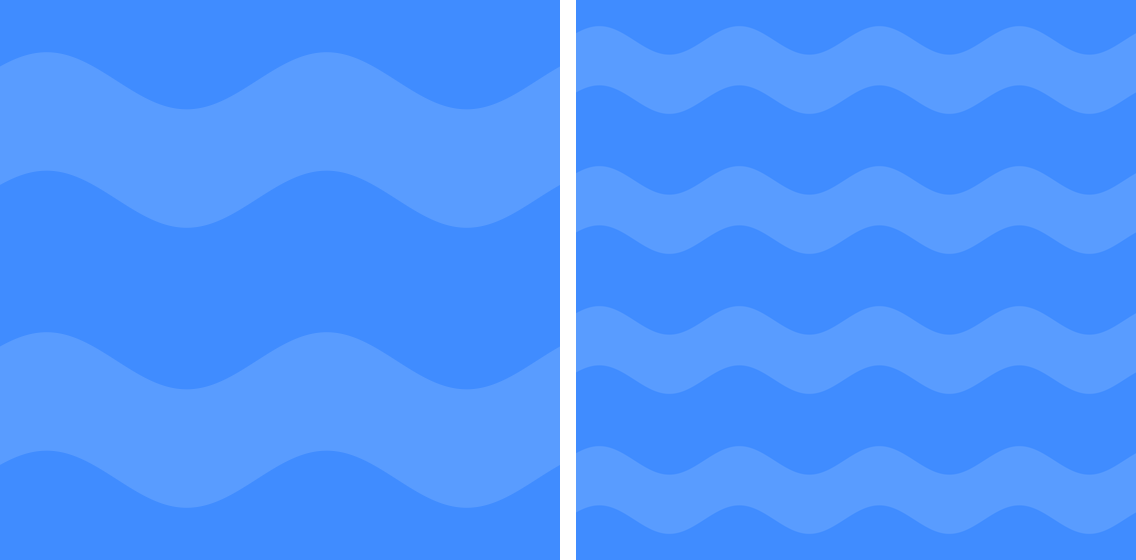
Left, the tile; right, the same tile 2 across and 2 down.
This pattern is drawn by a Shadertoy shader. Its source:

```glsl
// Wide, pale blue sine-wave bands running across a flat blue ground.

#define REPEATS     2.0                     // waves across and bands down
#define BAND_WIDTH  0.423                   // vertical thickness, in repeats
#define BAND_CENTER 0.5                     // mean height within a repeat
#define AMPLITUDE   0.102                   // wave height, in repeats
#define CREST       0.1667                  // crest position within a repeat
#define GROUND      vec3(0.25, 0.55, 1.00)
#define BAND        vec3(0.35, 0.61, 1.00)

const float TAU = 6.2831853;

// Signed distance to the nearest wavy band, negative inside it.
float waveBand(vec2 p) {
    float phase = TAU * (p.x - CREST);
    float height = BAND_CENTER + AMPLITUDE * cos(phase);
    float slope = -TAU * AMPLITUDE * sin(phase);

    // Vertical offset from the closest centre line, wrapped to one repeat
    float offset = abs(fract(p.y - height + 0.5) - 0.5);
    return (offset - 0.5 * BAND_WIDTH) / sqrt(1.0 + slope * slope);
}

void mainImage(out vec4 fragColor, in vec2 fragCoord) {
    vec2 p = REPEATS * fragCoord / iResolution.xy;
    float pixel = REPEATS / min(iResolution.x, iResolution.y);

    // Blend over about one pixel at the band edges
    float coverage = clamp(0.5 - waveBand(p) / pixel, 0.0, 1.0);
    fragColor = vec4(mix(GROUND, BAND, coverage), 1.0);
}
```
